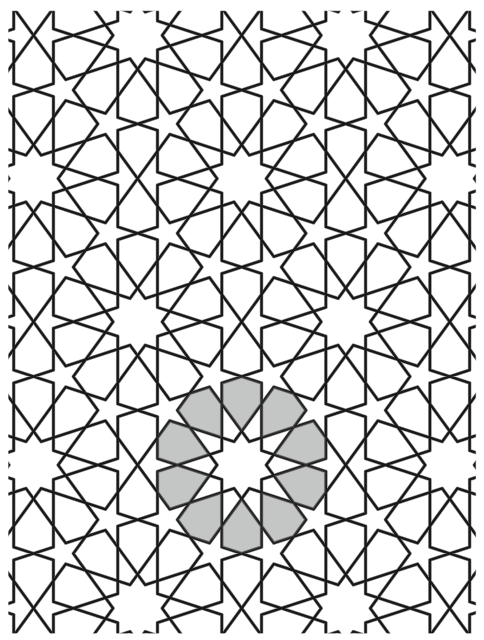
This pattern is drawn by a Shadertoy shader. Its source:

```glsl
// Ten-fold strapwork: ten-petalled rosettes on a rhombic lattice, drawn in black line
// with one rosette tinted grey. Each point is moved to its nearest rosette centre, folded
// into one petal sector, and measured against the few segments that make up a petal.

#define RADIUS      0.1383               // rosette inradius, in canvas heights
#define ORIGIN      vec2(0.3776, 0.2734) // centre of the tinted rosette
#define FRAME_LOW   vec2(0.0130, 0.0104) // corners of the drawn area
#define FRAME_HIGH  vec2(0.7435, 0.9830)
#define LINE_WIDTH  0.033                // in rosette inradii
#define SOFTNESS    0.75                 // edge half-width, in 1/512 of the height
#define PAPER       vec3(1.0)
#define INK         vec3(0.09)
#define TINT        vec3(0.765, 0.775, 0.77)
#define TINTED_INK  vec3(0.22)           // line colour inside the tinted petals

const float DEG = 0.01745329;
const float SECTOR = 36.0 * DEG;
const float TAN18 = tan(18.0 * DEG);
const float TAN36 = tan(36.0 * DEG);
const float TAN54 = tan(54.0 * DEG);

// Half-width of a petal, set so the stars between petals are regular
const float PETAL = TAN18 * TAN36 / (TAN18 + TAN36);

// Rectangular period; a second rosette sits at the middle of each rectangle
const vec2 PERIOD = 4.0 * vec2(cos(54.0 * DEG), sin(54.0 * DEG));

float segmentDistance(vec2 p, vec2 a, vec2 b) {
    vec2 pa = p - a, ba = b - a;
    return length(pa - ba * clamp(dot(pa, ba) / dot(ba, ba), 0.0, 1.0));
}

vec2 rotate(vec2 p, float angle) {
    float c = cos(angle), s = sin(angle);
    return vec2(c * p.x - s * p.y, s * p.x + c * p.y);
}

// Offset from the nearest rosette centre
vec2 nearestRosette(vec2 p) {
    vec2 a = p - PERIOD * round(p / PERIOD);
    vec2 h = p - 0.5 * PERIOD;
    vec2 b = h - PERIOD * round(h / PERIOD);
    return dot(a, a) < dot(b, b) ? a : b;
}

// Fold all ten petals onto the one pointing up
vec2 foldPetals(vec2 p) {
    float angle = atan(p.x, p.y);
    return rotate(p, SECTOR * round(angle / SECTOR));
}

// Lines of one upright petal: its side, its tip and the crossing beyond the tip
float petalLines(vec2 p) {
    p.x = abs(p.x);
    vec2 tip = vec2(0.0, 1.0);
    vec2 shoulder = vec2(PETAL, 1.0 - PETAL * TAN18);
    vec2 crossing = vec2(PETAL, 1.0 + PETAL * TAN18);
    vec2 starPoint = vec2(PETAL, PETAL / TAN54);
    float d = segmentDistance(p, starPoint, shoulder);
    d = min(d, segmentDistance(p, tip, shoulder));
    return min(d, segmentDistance(p, tip, crossing));
}

float patternLines(vec2 p) {
    vec2 q = foldPetals(p);
    float d = 1e3;
    for (int k = -1; k <= 1; k++) {
        d = min(d, petalLines(rotate(q, float(k) * SECTOR)));
    }
    // Crossing midway between horizontal neighbours
    vec2 middle = vec2(0.5 * PERIOD.x, 0.0);
    vec2 contact = vec2(cos(18.0 * DEG), sin(18.0 * DEG));
    return min(d, segmentDistance(abs(p), middle, contact));
}

// Signed distance to the petal shape, negative inside
float petalShape(vec2 p) {
    p = foldPetals(p);
    p.x = abs(p.x);
    float roof = dot(p - vec2(0.0, 1.0), vec2(sin(18.0 * DEG), cos(18.0 * DEG)));
    float foot = dot(p, vec2(sin(54.0 * DEG), -cos(54.0 * DEG))) + PETAL;
    return max(p.x - PETAL, max(roof, foot));
}

float coverage(float d, float soft) {
    return 1.0 - smoothstep(-soft, soft, d);
}

void mainImage(out vec4 fragColor, in vec2 fragCoord) {
    vec2 uv = fragCoord / iResolution.y;
    vec2 p = (uv - ORIGIN) / RADIUS;
    float soft = SOFTNESS / 512.0;

    // Tinted petals, only around the origin
    float petals = coverage(petalShape(p), soft / RADIUS);
    vec3 color = mix(PAPER, TINT, petals);

    // Line work
    float lines = patternLines(nearestRosette(p)) - 0.5 * LINE_WIDTH;
    color = mix(color, mix(INK, TINTED_INK, petals), coverage(lines, soft / RADIUS));

    // Blank margin around the drawn area
    vec2 outside = max(FRAME_LOW - uv, uv - FRAME_HIGH);
    color = mix(PAPER, color, coverage(max(outside.x, outside.y), soft));

    fragColor = vec4(color, 1.0);
}
```
